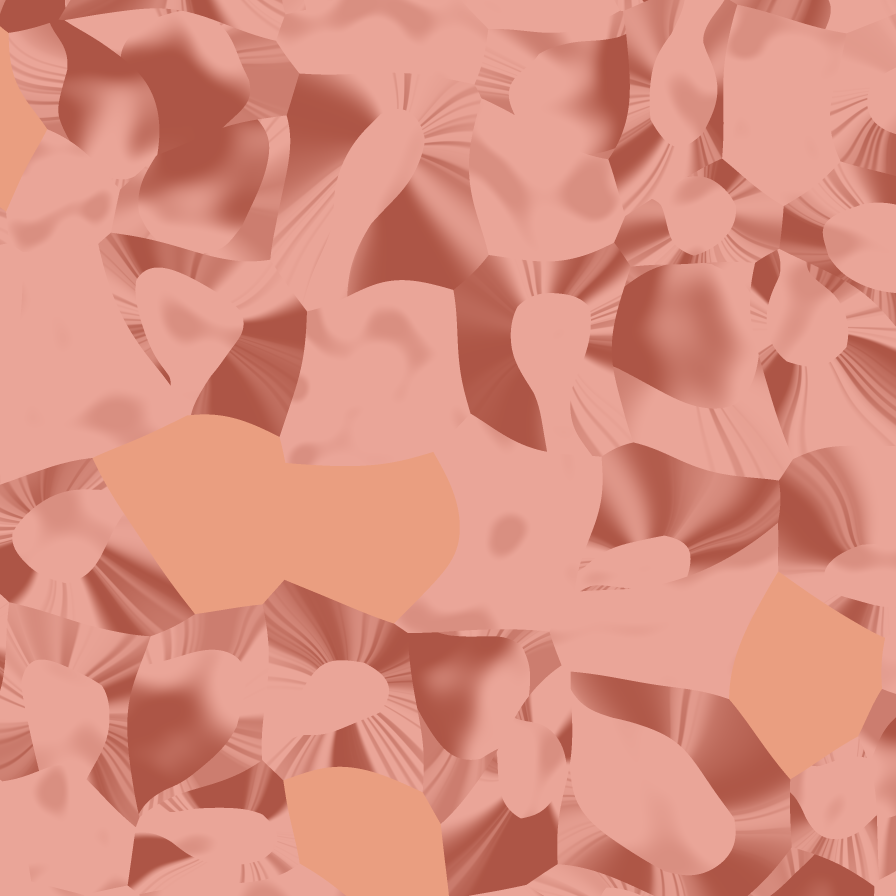
Reproduce this background procedurally as a WebGL 1 fragment shader.

```glsl
precision highp float;
// Patchwork of curved cells holding petals, soft shadows and fans of fine rays.

uniform vec2 u_resolution;

vec2 hash2(vec2 p) {
    return fract(sin(vec2(dot(p, vec2(127.1, 311.7)), dot(p, vec2(269.5, 183.3)))) * 43758.55);
}

float gradientCorner(vec2 corner, vec2 offset) {
    float angle = 6.2832 * hash2(corner).x;
    return dot(vec2(cos(angle), sin(angle)), offset);
}

float gradientNoise(vec2 p) {
    vec2 i = floor(p), f = fract(p);
    vec2 u = f * f * f * (f * (f * 6.0 - 15.0) + 10.0);
    vec2 e = vec2(1.0, 0.0);
    float low = mix(gradientCorner(i, f), gradientCorner(i + e, f - e), u.x);
    float high = mix(gradientCorner(i + e.yx, f - e.yx), gradientCorner(i + 1.0, f - 1.0), u.x);
    return mix(low, high, u.y);
}

float smoothMin(float a, float b, float k) {
    float h = max(k - abs(a - b), 0.0) / k;
    return min(a, b) - h * h * k * 0.25;
}

// Round body with a concave neck that flares along +x
float petalDistance(vec2 q, float radius, float neck) {
    float body = length(q * vec2(0.9, 1.05)) - radius;
    float tail = max(abs(q.y) - neck - 0.25 * max(q.x - 0.4, 0.0), -q.x);
    return smoothMin(body, tail, 0.35);
}

// Shade that depends mainly on direction: broad sectors and thin rays
float fanShade(vec2 q, vec2 seed, float sharpness, float strength) {
    float r = length(q);
    vec2 dir = q / max(r, 0.001);
    float width = mix(0.35, 0.03, sharpness);
    float sector = smoothstep(-width, width, gradientNoise(dir * 1.1 + seed));
    float rayZone = smoothstep(-0.05, 0.25, gradientNoise(dir * 1.6 + seed + 31.0));
    float rays = smoothstep(-0.05, 0.3, gradientNoise(dir * 13.0 + seed + 57.0));
    float fade = 1.0 - 0.5 * smoothstep(0.3, 0.8, r);
    float shade = mix(sector * strength, rays * 0.75 * fade, rayZone * 0.7);
    return clamp(shade, 0.0, 1.0);
}

vec3 cellColor(vec2 q, vec2 id, float weight) {
    vec3 light = vec3(0.918, 0.647, 0.596);
    vec3 dark = vec3(0.68, 0.335, 0.273);
    vec2 kind = hash2(id + 17.3);
    vec2 form = hash2(id + 41.9);
    vec2 seed = 40.0 * hash2(id + 73.1);

    if (kind.x < 0.07) return vec3(0.918, 0.62, 0.5);

    // Turn into the petal frame, with a slight bend
    float angle = 6.2832 * kind.y;
    float c = cos(angle), s = sin(angle);
    q = mat2(c, -s, s, c) * q / (0.75 + weight);
    float cloud = gradientNoise(q * 2.2 + seed);
    q.y += 0.16 * gradientNoise(q * 1.5 + seed + 9.0);

    float shade = 0.28 * smoothstep(0.12, 0.4, cloud);
    if (kind.x > 0.64) {
        // Soft shadow pooled toward the neck
        float inner = smoothstep(-0.3, 0.3, q.x + 0.65 * cloud);
        float outer = fanShade(q, seed, form.y, 0.5);
        float d = petalDistance(q, mix(0.34, 0.48, form.x), 0.2);
        shade = mix(inner, outer, step(0.0, d));
    } else if (kind.x > 0.29) {
        // Pale petal over a dark fan
        float outer = fanShade(q, seed, form.y, 1.0);
        float d = petalDistance(q, mix(0.24, 0.36, form.x), 0.05);
        shade = mix(shade, outer, step(0.0, d));
    }
    return mix(light, dark, shade);
}

vec3 patchwork(vec2 p) {
    // Bend the plane so cell borders curve
    p += 0.35 * vec2(gradientNoise(p * 0.8 + 5.0), gradientNoise(p * 0.8 + 23.0));
    vec2 base = floor(p);
    vec2 nearestOffset = vec2(0.0), nearestId = base;
    float nearest = 10.0, nearestWeight = 0.0;
    for (int y = -1; y <= 1; y++) {
        for (int x = -1; x <= 1; x++) {
            vec2 id = base + vec2(float(x), float(y));
            vec2 offset = p - id - 0.5 - 0.75 * (hash2(id) - 0.5);
            float weight = 0.35 * hash2(id + 91.7).x;
            float d = length(offset) - weight;
            if (d < nearest) {
                nearest = d;
                nearestOffset = offset;
                nearestId = id;
                nearestWeight = weight;
            }
        }
    }
    return cellColor(nearestOffset, nearestId, nearestWeight);
}

void main() {
    float side = min(u_resolution.x, u_resolution.y);
    vec3 color = vec3(0.0);
    // Nine samples per pixel smooth every edge
    for (int j = -1; j <= 1; j++) {
        for (int i = -1; i <= 1; i++) {
            vec2 point = (gl_FragCoord.xy + vec2(float(i), float(j)) / 3.0) / side;
            color += patchwork(point * 6.0 + 3.0);
        }
    }
    gl_FragColor = vec4(color / 9.0, 1.0);
}
```
